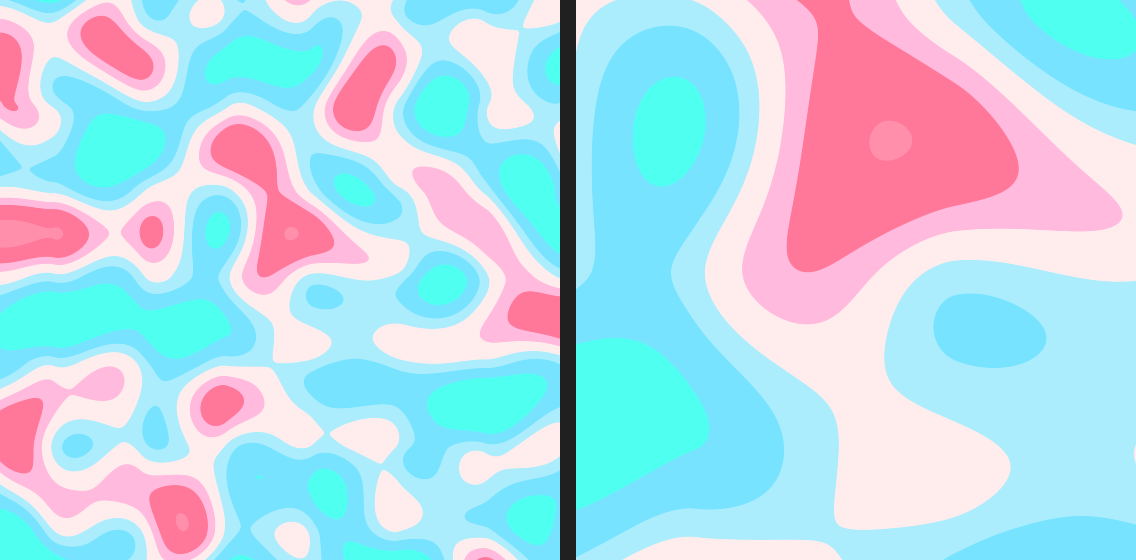
Left, the full canvas; right, a detail of the centre.
This pattern is drawn by a Shadertoy shader. Its source:

```glsl
// Candy-coloured contour blobs: one octave of smooth gradient noise
// is cut at fixed heights into seven flat colour bands, from teal
// hollows through pale blue and cream up to hot pink peaks.

const float CELLS = 6.5;                // noise cells across the canvas height
const vec2  SEED  = vec2(13.37, 41.71); // which part of the noise field is shown
const float TAU   = 6.2831853;

const int BANDS = 7;
const vec3 BAND_COLOR[BANDS] = vec3[BANDS](
    vec3(0.31, 1.00, 0.94),   // teal
    vec3(0.47, 0.89, 1.00),   // sky
    vec3(0.67, 0.93, 0.99),   // pale sky
    vec3(1.00, 0.93, 0.93),   // cream
    vec3(1.00, 0.73, 0.87),   // pink
    vec3(1.00, 0.47, 0.60),   // hot pink
    vec3(1.00, 0.56, 0.67));  // soft hot pink

// Noise height at which each band gives way to the next
const float BAND_EDGE[BANDS - 1] = float[BANDS - 1](
    -0.223, -0.072, 0.036, 0.172, 0.283, 0.475);

float hash(vec2 p) {
    return fract(sin(dot(p, vec2(127.1, 311.7))) * 43758.5453);
}

// Slope contributed by one lattice corner: a unit vector in a random direction
float cornerSlope(vec2 cell, vec2 corner, vec2 f) {
    float angle = TAU * hash(cell + corner);
    return dot(vec2(cos(angle), sin(angle)), f - corner);
}

float gradientNoise(vec2 p) {
    vec2 cell = floor(p);
    vec2 f = fract(p);
    vec2 fade = f * f * (3.0 - 2.0 * f);
    float low  = mix(cornerSlope(cell, vec2(0, 0), f),
                     cornerSlope(cell, vec2(1, 0), f), fade.x);
    float high = mix(cornerSlope(cell, vec2(0, 1), f),
                     cornerSlope(cell, vec2(1, 1), f), fade.x);
    return mix(low, high, fade.y);
}

void mainImage(out vec4 fragColor, in vec2 fragCoord) {
    vec2 uv = fragCoord / iResolution.y;
    float height = gradientNoise(uv * CELLS + SEED);

    // Half a pixel of softness on either side of every contour
    float soft = 0.5 * fwidth(height) + 1e-5;

    vec3 color = BAND_COLOR[0];
    for (int i = 0; i < BANDS - 1; i++) {
        float above = smoothstep(-soft, soft, height - BAND_EDGE[i]);
        color = mix(color, BAND_COLOR[i + 1], above);
    }
    fragColor = vec4(color, 1.0);
}
```
